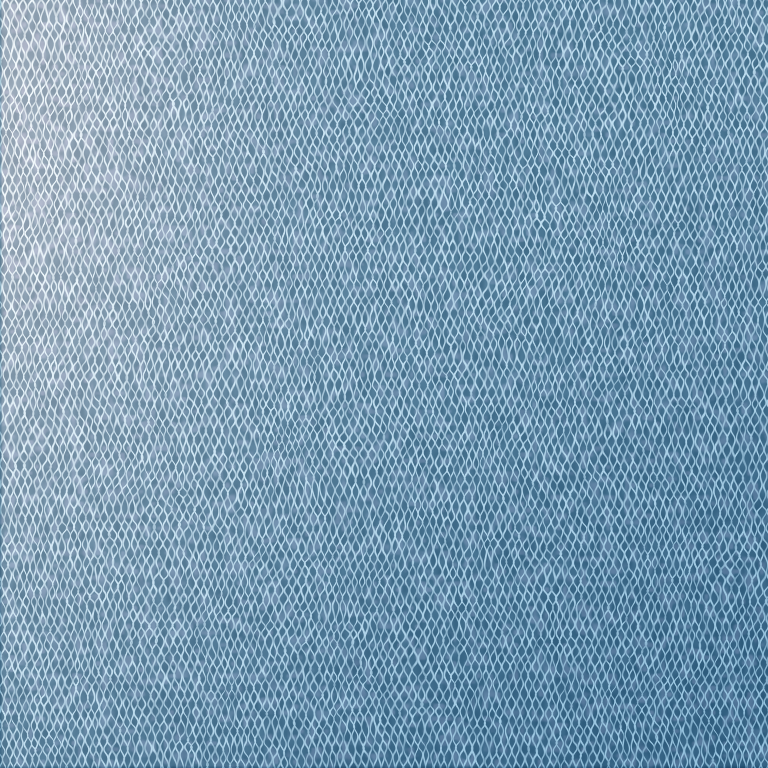
This texture is drawn by a WebGL 2 fragment shader. Its source:

```glsl
#version 300 es
precision highp float;
// Fine net of thin pale strands that swing apart and meet again, leaving
// tall pointed blue openings. Each strand is a jittered wave; a soft glow at
// the upper left and a shade at the lower right tint strands and openings.

uniform vec2 u_resolution;
out vec4 outColor;

const float PI = 3.14159;
const vec2 NET = vec2(196.0, 86.0);   // strands across, half waves upward
const float SWING = 0.41;             // sideways reach of a strand
const float WANDER = 0.55;            // irregular drift of a strand

float hash(vec2 p) {
  return fract(sin(dot(p, vec2(127.1, 311.7))) * 43758.55);
}

float valueNoise(vec2 p) {
  vec2 i = floor(p);
  vec2 f = fract(p);
  f = f * f * (3.0 - 2.0 * f);
  float low = mix(hash(i), hash(i + vec2(1.0, 0.0)), f.x);
  float high = mix(hash(i + vec2(0.0, 1.0)), hash(i + vec2(1.0, 1.0)), f.x);
  return mix(low, high, f.y);
}

// Bends the net so that rows and columns drift.
vec2 bend(vec2 uv, float frequency, vec2 amount) {
  vec2 p = uv * frequency;
  return uv + (vec2(valueNoise(p), valueNoise(p + 51.3)) - 0.5) * amount;
}

// Sideways position of strand k at height y; neighbours swing oppositely.
float strandX(float k, float y) {
  float side = 1.0 - 2.0 * mod(k, 2.0);
  float drift = valueNoise(vec2(k * 7.0, y * 0.7 + hash(vec2(k, 3.0)) * 9.0));
  return k + SWING * side * cos(PI * y) + WANDER * (drift - 0.5);
}

// Distance to the nearest strand, in strand spacings.
float strandDistance(vec2 q) {
  float nearest = 9.0;
  float slope = SWING * PI * sin(PI * q.y) * NET.y / NET.x;
  for (int i = -1; i <= 2; i++) {
    float k = floor(q.x) + float(i);
    nearest = min(nearest, abs(q.x - strandX(k, q.y)));
  }
  return nearest / sqrt(1.0 + slope * slope);
}

// Blends a mid tone towards its lit and its shaded version.
vec3 tint(vec3 mid, vec3 lit, vec3 dark, float glow, float shade) {
  return mix(mix(mid, dark, shade), lit, glow);
}

void main() {
  vec2 uv = gl_FragCoord.xy / u_resolution;
  float pixel = NET.x / u_resolution.x;

  // Large-scale light
  vec2 toGlow = (uv - vec2(-0.05, 0.85)) * vec2(1.5, 0.85);
  float glow = exp(-3.5 * dot(toGlow, toGlow));
  float shade = smoothstep(0.1, 0.95, 0.55 * uv.x - 0.75 * uv.y + 0.35);

  // Thin strands with a soft edge and uneven brightness
  vec2 wide = bend(uv, 12.0, vec2(0.010, 0.012));
  vec2 bent = bend(wide, 45.0, vec2(0.003, 0.007));
  float gap = strandDistance(bent * NET);
  float width = mix(0.15, 0.24, valueNoise(uv * vec2(130.0, 80.0)));
  float soft = 0.08 + 0.35 * pixel;
  float strand = 1.0 - smoothstep(width - soft, width + soft, gap);
  strand *= mix(0.62, 1.12, valueNoise(uv * vec2(190.0, 120.0) + 7.0));

  vec3 opening = tint(vec3(0.29, 0.46, 0.57), vec3(0.59, 0.65, 0.71),
                      vec3(0.19, 0.37, 0.50), glow, shade);
  vec3 thread = tint(vec3(0.75, 0.87, 0.94), vec3(0.96, 0.98, 0.99),
                     vec3(0.58, 0.76, 0.87), glow, shade);

  // Openings: uneven tone and small greyer flecks
  opening += (valueNoise(uv * vec2(150.0, 86.0) + 11.0) - 0.5) * 0.07;
  float greyness = smoothstep(0.45, 0.95, valueNoise(uv * 125.0 + 23.0));
  opening += vec3(0.13, 0.09, 0.10) * greyness;

  vec3 color = mix(opening, thread, clamp(strand, 0.0, 1.0));

  // Thin darker rim along the left and bottom borders
  float rim = 1.0 - smoothstep(0.0, 0.004, min(uv.x, uv.y));
  color = mix(color, color * vec3(0.70, 0.82, 0.87), rim);

  outColor = vec4(clamp(color, 0.0, 1.0), 1.0);
}
```
